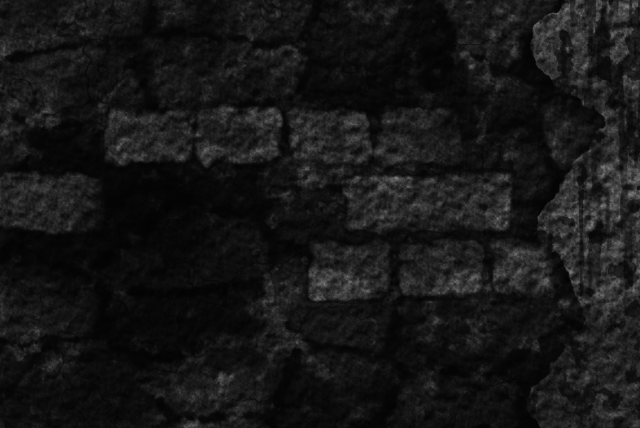
A WebGL 2 fragment shader for this texture:

```glsl
#version 300 es
precision highp float;
// Dark weathered wall: rubble stones, three courses of worn brick, peeling plaster on the right.
uniform vec2 u_resolution;
out vec4 fragColor;

float hash(vec2 p) {
  vec3 q = fract(p.xyx * 0.1031);
  q += dot(q, q.yzx + 33.33);
  return fract((q.x + q.y) * q.z);
}

float noise(vec2 p) {
  vec2 i = floor(p), f = fract(p);
  f = f * f * (3.0 - 2.0 * f);
  return mix(mix(hash(i), hash(i + vec2(1, 0)), f.x),
             mix(hash(i + vec2(0, 1)), hash(i + vec2(1, 1)), f.x), f.y);
}

float fbm(vec2 p) {
  float sum = 0.0, amp = 0.516;
  for (int i = 0; i < 5; i++) {
    sum += amp * noise(p + 50.0);
    p = mat2(1.6, 1.2, -1.2, 1.6) * p + 7.3;
    amp *= 0.5;
  }
  return sum;
}

// Irregular stones: x = distance to the joint, y = random value of the stone
vec2 stones(vec2 p) {
  vec2 cell = floor(p);
  float near = 9.0, second = 9.0, id = 0.0;
  for (int y = -1; y <= 1; y++)
    for (int x = -1; x <= 1; x++) {
      vec2 c = cell + vec2(x, y) + 20.0;
      vec2 center = c - 20.0 + 0.15 + 0.7 * vec2(hash(c), hash(c + 71.0));
      float d = distance(p, center);
      if (d < near) { second = near; near = d; id = hash(c + 133.0); }
      else second = min(second, d);
    }
  return vec2(second - near, id);
}

float roundedBox(vec2 p, vec2 halfSize, float r) {
  vec2 q = abs(p) - halfSize + r;
  return length(max(q, 0.0)) + min(max(q.x, q.y), 0.0) - r;
}

void main() {
  vec2 p = gl_FragCoord.xy / u_resolution.y;
  vec2 warp = vec2(fbm(p * 6.0), fbm(p * 6.0 + 40.0)) - 0.5;
  float broad = fbm(p * 4.0 + 11.0);
  float patches = fbm(p * 9.0 + 3.0);
  float rough = fbm(p * 25.0 + 17.0);
  float flakes = fbm(p * 48.0 + 29.0);

  // Rubble with deep joints and crumbs of pale mortar
  vec2 stone = stones((p + 0.12 * warp) * vec2(3.1, 5.6));
  float face = smoothstep(0.02, 0.15, stone.x + 0.2 * (rough - 0.5));
  float tone = mix(0.02, 0.04 + 0.055 * stone.y, face);
  float mortar = smoothstep(0.5, 0.68, patches) * smoothstep(0.42, 0.6, rough);
  tone += mortar * mix(0.13, 0.05, face);
  tone += 0.07 * smoothstep(0.54, 0.68, rough) * smoothstep(0.45, 0.6, flakes);
  tone *= mix(0.5, 1.15, smoothstep(0.35, 0.6, broad));
  vec2 hollow = (p - vec2(0.35, 0.45)) / vec2(0.42, 0.2);
  tone *= 1.0 - 0.5 * exp(-dot(hollow, hollow));
  tone *= mix(0.5, 1.0, smoothstep(0.0, 0.012, abs(fbm(p * 5.0 + 9.0) - 0.5)));

  // Brick courses, each with its own start, end and brightness
  vec2 b = p + 0.035 * warp;
  float course = floor((b.y - 0.293) / 0.156);
  if (course >= 0.0 && course < 3.0) {
    int k = int(course);
    float start = vec3(0.715, 0.8, 0.24)[k];
    float end = vec3(1.28, 1.21, 1.08)[k];
    float pitch = k == 1 ? 0.41 : 0.21;
    float column = floor((b.x - start) / pitch);
    vec2 local = vec2(b.x - start - (column + 0.5) * pitch,
                      b.y - 0.293 - (course + 0.5) * 0.156);
    float d = roundedBox(local, vec2(0.5 * pitch - 0.006, 0.066), 0.022);
    d += 0.035 * (rough - 0.5);
    float id = hash(vec2(column + 30.0, course + 5.0));
    float exposed = smoothstep(start - 0.01, start + 0.01, b.x)
                  * (1.0 - smoothstep(end - 0.01, end + 0.01, b.x));
    if (k == 1) exposed = max(exposed, 0.6 * (1.0 - smoothstep(0.2, 0.25, b.x)));
    tone *= 1.0 - 0.55 * exposed * exp(-60.0 * max(d, 0.0));
    float worn = vec3(0.195, 0.22, 0.145)[k] * (0.8 + 0.4 * id);
    worn *= mix(0.55, 1.1, smoothstep(0.36, 0.54, patches));
    worn *= 0.6 + 0.8 * flakes;
    tone = mix(tone, worn, exposed * (1.0 - smoothstep(-0.012, 0.004, d)));
  }

  // Plaster with a ragged edge, peeled layers and vertical scratches
  float edge = 1.3 + 0.055 * cos(15.0 * (p.y - 0.7));
  float inside = p.x - edge + 0.16 * (fbm(p * 7.0 + 61.0) - 0.5) + 0.04 * (rough - 0.5);
  float upper = smoothstep(0.24, 0.32, p.y + 0.1 * warp.x);
  float plaster = 0.235 * (0.65 + 0.7 * patches) * mix(0.6, 1.0, upper);
  plaster *= mix(0.72, 1.0, smoothstep(0.0, 0.012, inside - 0.06 + 0.3 * (broad - 0.5)));
  float scratch = noise(vec2(p.x * 95.0, p.y * 8.0)) * 0.6 + 0.4 * rough;
  plaster *= 1.0 - 0.5 * upper * smoothstep(0.52, 0.68, scratch);
  plaster *= 1.0 - 0.6 * smoothstep(0.58, 0.66, rough);
  plaster *= 1.0 + 0.3 * exp(-90.0 * abs(inside - 0.008));
  tone *= 1.0 - 0.55 * smoothstep(-0.05, 0.0, inside);
  tone = mix(tone, plaster, smoothstep(0.0, 0.008, inside));

  // Relief lit from above, then fine grain
  float relief = fbm(p * 45.0) - fbm(p * 45.0 + vec2(-0.2, 0.4));
  tone *= max(0.3, 1.0 + 2.4 * relief);
  tone *= 0.6 + 0.5 * noise(p * 190.0) + 0.3 * noise(p * 330.0 + 5.0);
  fragColor = vec4(vec3(0.01 + tone), 1.0);
}
```
